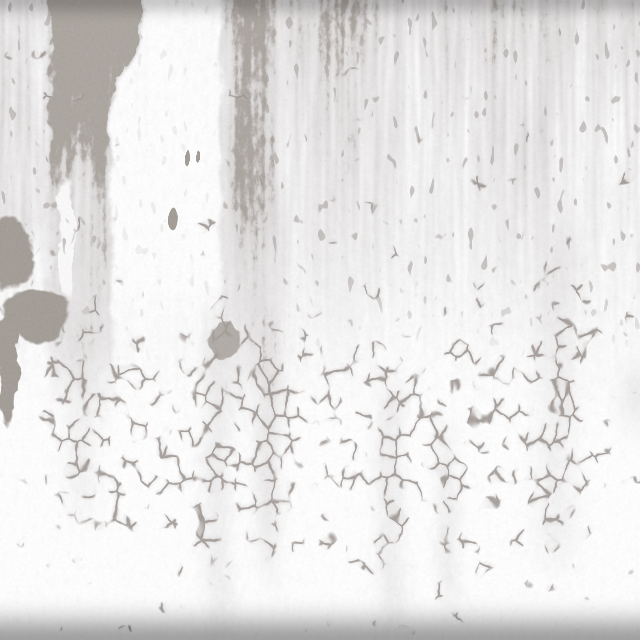
Give the GLSL for this texture, as a three.js fragment shader.

```glsl
varying vec2 vUv;

vec2 hash2(vec2 p) {
  p = vec2(dot(p, vec2(127.1, 311.7)), dot(p, vec2(269.5, 183.3)));
  return fract(sin(p) * 43758.5);
}

float corner(vec2 cell, vec2 f, vec2 o) {
  return dot(hash2(cell + o) * 2.0 - 1.0, f - o);
}

// Gradient noise, roughly -1 to 1
float noise(vec2 p) {
  vec2 i = floor(p), f = fract(p);
  vec2 s = f * f * f * (f * (f * 6.0 - 15.0) + 10.0);
  float low = mix(corner(i, f, vec2(0.0)), corner(i, f, vec2(1.0, 0.0)), s.x);
  float high = mix(corner(i, f, vec2(0.0, 1.0)), corner(i, f, vec2(1.0)), s.x);
  return 1.6 * mix(low, high, s.y);
}

float fbm(vec2 p) {
  float sum = 0.0, amp = 0.6;
  for (int i = 0; i < 4; i++) {
    sum += amp * noise(p);
    p = p * 2.03 + 17.3;
    amp *= 0.55;
  }
  return sum;
}

float band(float x, float centre, float width) {
  float d = (x - centre) / width;
  return exp(-d * d);
}

float range(float x, float a, float b, float soft) {
  return smoothstep(a - soft, a + soft, x) * (1.0 - smoothstep(b - soft, b + soft, x));
}

float blob(vec2 p, vec2 centre, vec2 radius) {
  return smoothstep(0.0, 0.15, 1.0 - length((p - centre) / radius));
}

// Gap between the two nearest cell points: zero along cell borders
float cellBorder(vec2 p) {
  vec2 i = floor(p), f = fract(p);
  float near = 8.0, second = 8.0;
  for (int y = -1; y <= 1; y++) {
    for (int x = -1; x <= 1; x++) {
      vec2 o = vec2(float(x), float(y));
      float d = length(o + hash2(i + o) - f);
      second = min(second, max(near, d));
      near = min(near, d);
    }
  }
  return second - near;
}

void main() {
  vec2 p = vUv;
  vec2 warp = vec2(fbm(p * 18.0), fbm(p * 18.0 + 31.0));
  vec2 q = p + 0.016 * warp;
  float upper = smoothstep(0.3, 0.85, p.y);

  // Vertical streaks and grain
  float fine = noise(vec2(p.x * 120.0, p.y * 6.0));
  float broad = noise(vec2(p.x * 38.0 + 5.0, p.y * 2.0));
  float flow = 0.55 * fine + 0.5 * broad;
  float grain = fbm(p * vec2(95.0, 48.0));

  // Bare and painted areas on the left
  float edge = 0.175 + 0.045 * smoothstep(0.86, 0.93, p.y);
  float painted = range(q.x, edge, 0.345, 0.006) * smoothstep(0.42, 0.58, p.y);
  float bare = range(q.x, 0.075, edge, 0.008);
  float margin = 1.0 - smoothstep(0.06, 0.085, q.x);

  // Stain density
  float density = upper * (0.34 + 0.5 * band(p.x, 0.39, 0.045)
    + 0.36 * band(p.x, 0.535, 0.05) + 0.12 * band(p.x, 0.8, 0.1)
    + 0.18 * smoothstep(0.85, 1.0, p.y));
  density += 0.22 * band(p.x, 0.39, 0.05) * range(p.y, 0.4, 0.75, 0.1);
  density += bare * (0.75 * smoothstep(0.66, 0.82, p.y) + 0.4 * range(p.y, 0.42, 0.72, 0.1));
  density = mix(density, 0.48, margin * smoothstep(0.58, 0.68, p.y));
  density *= 1.0 - 0.93 * painted;

  // Worn columns in the lower half
  float wander = p.x + 0.012 * noise(vec2(p.y * 9.0, 3.0)) + 0.006 * warp.x;
  float columns = band(wander, 0.42, 0.022) * range(p.y, 0.12, 0.5, 0.1)
    + 0.75 * band(wander, 0.34, 0.025) * range(p.y, 0.03, 0.5, 0.06)
    + 0.75 * band(wander, 0.61, 0.024) * range(p.y, 0.03, 0.4, 0.05)
    + 0.7 * band(wander, 0.7, 0.02) * range(p.y, 0.06, 0.32, 0.06)
    + 0.6 * band(wander, 0.87, 0.035) * range(p.y, 0.12, 0.62, 0.06)
    + 0.55 * band(wander, 0.13, 0.03) * range(p.y, 0.2, 0.5, 0.06);
  float wash = clamp(density * 1.1 + flow * 0.55 * upper * (1.0 - 0.9 * painted)
    + 0.4 * columns + 0.12 * grain, 0.0, 1.0);
  float stain = smoothstep(0.0, 0.3, density + 0.55 * columns
    + 0.38 * flow * (1.0 - 0.8 * painted) + 0.32 * grain - 0.68);

  // Exposed chips and one pale flake
  float chips = max(blob(q, vec2(0.015, 0.605), vec2(0.04, 0.06)),
    blob(q, vec2(0.055, 0.505), vec2(0.055, 0.045)));
  chips = max(chips, blob(q, vec2(0.012, 0.43), vec2(0.016, 0.1)));
  chips = max(chips, blob(q, vec2(0.35, 0.47), vec2(0.026, 0.03)) * 0.8);
  vec2 r = p + 0.004 * warp;
  chips = max(chips, blob(r, vec2(0.271, 0.657), vec2(0.008, 0.019)));
  chips = max(chips, blob(r, vec2(0.293, 0.753), vec2(0.004, 0.013)));
  chips = max(chips, blob(r, vec2(0.309, 0.755), vec2(0.003, 0.01)));
  float flake = blob(q, vec2(0.103, 0.625), vec2(0.017, 0.1));
  float specks = smoothstep(0.42, 0.62, noise(p * vec2(85.0, 42.0) + 9.0))
    * smoothstep(0.4, 0.6, p.y) * (1.0 - 0.75 * painted);

  // Broken curling cracks
  float zone = range(p.y, 0.16, 0.5, 0.12) * range(p.x, 0.07, 0.94, 0.04);
  zone = 0.48 * zone + 0.5 * columns;
  float broken = smoothstep(0.0, 0.25, noise(p * 30.0 + 4.0) + zone - 0.48);
  float border = cellBorder((p + 0.01 * warp) * vec2(40.0, 32.0));
  float crack = (1.0 - smoothstep(0.03, 0.17, border)) * broken;
  float shade = (1.0 - smoothstep(0.0, 0.5, border)) * broken;

  // Layered colour
  vec3 taupe = vec3(0.66, 0.635, 0.61);
  vec3 color = mix(vec3(0.99), vec3(0.82, 0.805, 0.805), wash);
  color = mix(color, taupe, 0.92 * stain);
  color = mix(color, vec3(0.97), flake);
  color = mix(color, vec3(0.68, 0.66, 0.65), 0.65 * specks);
  color = mix(color, vec3(0.8, 0.785, 0.78), 0.35 * shade);
  color = mix(color, vec3(0.59, 0.56, 0.545), 0.8 * crack);
  color = mix(color, taupe * 0.97, chips);
  color += 0.012 * noise(p * 210.0);

  // Darkened rims
  float bottom = 1.0 - smoothstep(0.0, 0.085, p.y);
  float top = smoothstep(0.95, 1.0, p.y);
  color *= 1.0 - 0.36 * bottom * bottom - 0.2 * top * top;
  color *= 1.0 - 0.06 * smoothstep(0.94, 1.0, p.x) * band(p.y, 0.38, 0.05);
  gl_FragColor = vec4(color, 1.0);
}
```
